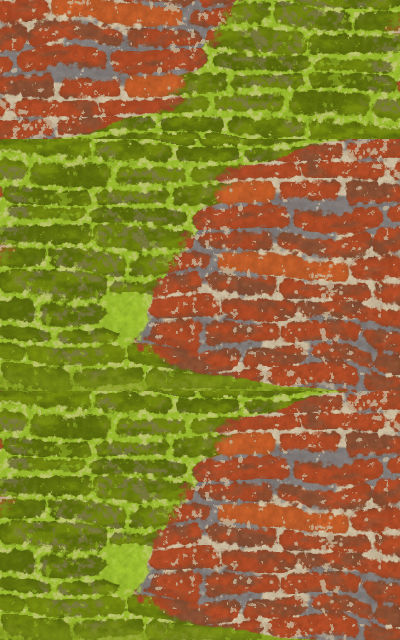
This texture is drawn by a Shadertoy shader. Its source:

```glsl
// Weathered brick wall half grown over with moss, on a tile stacked down the canvas.
// Rows of jittered, nearly capsule-shaped boxes form the bricks; value noise frays and stains them.
// The partial tile at the top is turned by half a circle about its seam.

const float TILE_HEIGHT = 0.629;   // in canvas widths
const float FIRST_SEAM = 0.348;    // distance of the first seam from the top
const vec2 BRICK_SIZE = vec2(0.222, TILE_HEIGHT / 11.0);

const vec3 RED = vec3(0.67, 0.29, 0.15);
const vec3 BROWN = vec3(0.50, 0.31, 0.21);
const vec3 ORANGE = vec3(0.77, 0.37, 0.16);
const vec3 BEIGE = vec3(0.77, 0.71, 0.60);
const vec3 SLATE = vec3(0.49, 0.47, 0.46);
const vec3 OLIVE = vec3(0.45, 0.53, 0.06);
const vec3 DARK_MOSS = vec3(0.36, 0.43, 0.05);
const vec3 STONE = vec3(0.46, 0.43, 0.30);
const vec3 LIME = vec3(0.60, 0.73, 0.18);

float hash(vec2 p) {
    vec3 h = fract(p.xyx * 0.1031);
    h += dot(h, h.yzx + 33.33);
    return fract((h.x + h.y) * h.z);
}

float noise(vec2 p) {
    vec2 i = floor(p), f = fract(p);
    f = f * f * (3.0 - 2.0 * f);
    return mix(mix(hash(i), hash(i + vec2(1, 0)), f.x),
               mix(hash(i + vec2(0, 1)), hash(i + vec2(1, 1)), f.x), f.y);
}

float fbm(vec2 p) {
    float sum = 0.0, weight = 0.533;
    for (int k = 0; k < 4; k++) {
        sum += weight * noise(p);
        p = p * 2.03 + 17.0;
        weight *= 0.5;
    }
    return sum;
}

float roundedBox(vec2 p, vec2 halfSize, float radius) {
    vec2 d = abs(p) - halfSize + radius;
    return length(max(d, 0.0)) + min(max(d.x, d.y), 0.0) - radius;
}

// Jittered upright joint between two bricks of a row
float joint(float i, float row) {
    return i + 0.64 * (hash(vec2(i, row)) - 0.5);
}

// Signed distance to the brick (x) and its cell (yz)
vec3 brickAt(vec2 q, vec2 size, float extraGap) {
    float row = floor(q.y / size.y);
    float x = q.x / size.x + 3.0 * hash(vec2(row, 71.0));
    float i = floor(x);
    i += step(joint(i + 1.0, row), x) - step(x, joint(i, row));
    float left = joint(i, row), right = joint(i + 1.0, row);
    vec2 local = vec2((x - 0.5 * (left + right)) * size.x, q.y - (row + 0.5) * size.y);
    local.y += 0.005 * (hash(vec2(i, row + 17.0)) - 0.5);
    float gap = mix(0.0, 0.008, hash(vec2(i + 31.0, row))) + extraGap;
    vec2 halfSize = 0.5 * vec2((right - left) * size.x, size.y) - gap;
    return vec3(roundedBox(local, halfSize, 0.9 * halfSize.y), i, row);
}

// Coverage of round flecks, one per grid cell, mostly small
float flecks(vec2 q, float cells, float density, float aa) {
    vec2 g = q * cells, id = floor(g);
    vec2 center = 0.3 + 0.4 * vec2(hash(id + 5.0), hash(id + 43.0));
    float size = hash(id + 91.0);
    float radius = 0.06 + 0.24 * size * size;
    float shape = 1.0 - smoothstep(-aa * cells, aa * cells, length(fract(g) - center) - radius);
    return shape * step(hash(id), density);
}

// Depth inside the moss, which grows from the left and sweeps right near both seams
float mossDepth(vec2 q) {
    float t = q.y / TILE_HEIGHT;
    float rightEdge = mix(0.60, 0.34, min(t / 0.75, 1.0))
        + 0.24 * exp(-t / 0.07) + 0.5 * exp((t - 1.0) / 0.06);
    float bare = (t - 0.44) / 0.09;
    float leftEdge = 0.06 * exp(-bare * bare) - 0.03;
    return min(rightEdge - q.x, q.x - leftEdge);
}

void mainImage(out vec4 fragColor, in vec2 fragCoord) {
    vec2 p = fragCoord / iResolution.xy * vec2(1.0, 1.6);
    float aa = 0.7 / iResolution.x;
    float down = 1.6 - p.y - FIRST_SEAM;
    vec2 q = down < 0.0 ? vec2(1.0 - p.x, -down) : vec2(p.x, mod(down, TILE_HEIGHT));

    float broad = fbm(q * 14.0 + 3.0);
    float grain = fbm(q * 80.0);
    float stain = fbm(q * vec2(18.0, 38.0) + 8.0);
    float clearing = 1.0 - smoothstep(0.02, 0.085, length(q - vec2(0.32, 0.44)));
    float depth = mossDepth(q) + 0.05 * clearing;

    // Bricks on wavering courses, with one clearing in the moss
    vec2 warp = vec2(noise(q * 16.0), noise(q * vec2(6.0, 9.0) + 40.0)) - 0.5;
    float extraGap = 0.002 * smoothstep(-0.02, 0.02, depth);
    vec3 brick = brickAt(q + warp * vec2(0.02, 0.045), BRICK_SIZE, extraGap);
    float dist = brick.x + 0.022 * (grain - 0.5) + 0.014 * (broad - 0.5) + 0.05 * clearing;
    float solid = 1.0 - smoothstep(-aa - 0.002, aa + 0.002, dist);
    float tint = hash(brick.yz + 63.0);

    // The moss front frays and keeps to single bricks
    depth += 0.11 * (broad - 0.5) + 0.06 * (grain - 0.5) + 0.07 * (tint - 0.5) * solid;
    float moss = smoothstep(-0.014, 0.016, depth);

    // Bare wall
    vec3 clay = mix(RED, BROWN, 0.85 * smoothstep(0.42, 0.72, stain + 0.3 * (tint - 0.5)));
    clay = mix(clay, ORANGE, 0.85 * step(0.93, tint));
    vec3 mortar = mix(BEIGE, SLATE, smoothstep(0.45, 0.53, fbm(q * 10.0 + 60.0)));
    vec3 wall = mix(mortar, clay, solid);

    // Overgrown wall
    vec3 leaf = mix(OLIVE, DARK_MOSS, smoothstep(0.32, 0.68, stain + 0.3 * (tint - 0.5)));
    float worn = smoothstep(0.47, 0.62, grain) * smoothstep(0.42, 0.58, fbm(q * 6.0 + 90.0));
    leaf = mix(leaf, STONE, 0.7 * worn);
    vec3 bed = mix(LIME, BEIGE, 0.5 * smoothstep(0.54, 0.68, grain) * (1.0 - clearing));
    vec3 green = mix(bed, leaf, solid);
    float veil = smoothstep(0.555, 0.61, q.y + 0.06 * (broad - 0.5));
    green = mix(green, OLIVE + 0.03, 0.65 * veil);

    // Grain, soft rims and pale ragged splashes
    vec3 color = mix(wall, green, moss);
    color *= 1.0 + 0.26 * (grain - 0.5);
    color *= 1.0 - 0.07 * solid * smoothstep(-0.01, 0.0, dist);
    float density = smoothstep(0.42, 0.72, fbm(q * 6.0 + 25.0));
    float chips = smoothstep(0.66, 0.74, fbm(q * 58.0 + 31.0) + 0.1 * (density - 0.4));
    float dots = flecks(q + 0.012 * warp.yx, 58.0, 0.4 * density, aa + 0.0008);
    float splash = max(chips, dots) * mix(1.0, 0.6, moss);
    color = mix(color, mix(BEIGE, LIME, moss), 0.8 * splash);

    fragColor = vec4(clamp(color, 0.0, 1.0), 1.0);
}
```
